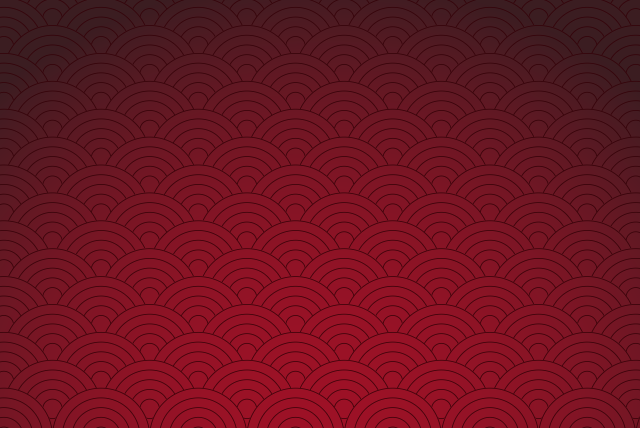
A WebGL 2 fragment shader for this pattern:

```glsl
#version 300 es
precision highp float;

uniform vec2 u_resolution;
out vec4 fragColor;

// All lengths are fractions of the canvas height.
const float RADIUS = 0.11357;
const float RINGS = 5.0;
const float ROW_STEP = 0.06518;
const int ROWS = 18;
const vec2 FIRST_CENTRE = vec2(-0.0572, -0.0205);
const float LINE_WIDTH = 0.0019;

const vec3 CRIMSON = vec3(0.615, 0.068, 0.150);
const vec3 CHARCOAL = vec3(0.230, 0.112, 0.130);
const vec3 INK = vec3(0.200, 0.000, 0.025);
const vec2 GLOW_SIZE = vec2(1.145, 1.055);

// Pixel coverage of a stroke, also valid for strokes thinner than a pixel.
float stroke(float dist, float width, float pixel) {
    float covered = 0.5 * (width + pixel) - abs(dist);
    return clamp(covered / pixel, 0.0, min(1.0, width / pixel));
}

// Offset from the nearest fan centre in a row; odd rows shift by half a period.
vec2 fanOffset(vec2 p, float row, vec2 origin, float radius, float rowStep) {
    float period = 2.0 * radius;
    vec2 q = p - origin - vec2(mod(row, 2.0) * radius, row * rowStep);
    q.x -= period * round(q.x / period);
    return q;
}

// Evenly spaced concentric circles, the last one being the outline.
float ringLines(float dist, float radius, float rings, float width, float pixel) {
    float spacing = radius / rings;
    float ring = clamp(round(dist / spacing), 1.0, rings);
    return stroke(dist - ring * spacing, width, pixel);
}

// Overlapping rows, painted from the top (back) to the bottom (front).
float waveInk(vec2 p, float pixel) {
    float ink = 0.0;
    for (int i = ROWS - 1; i >= 0; i--) {
        float dist = length(fanOffset(p, float(i), FIRST_CENTRE, RADIUS, ROW_STEP));
        float inside = clamp(0.5 + (RADIUS - dist) / pixel, 0.0, 1.0);
        float lines = ringLines(dist, RADIUS, RINGS, LINE_WIDTH, pixel);
        ink = max(ink * (1.0 - inside), lines);
    }
    return ink;
}

// Elliptical glow rising from the middle of the bottom edge.
vec3 glow(vec2 p, vec2 size, vec3 inner, vec3 outer) {
    vec2 q = p / size;
    return mix(inner, outer, min(dot(q, q), 1.0));
}

void main() {
    float pixel = 1.0 / u_resolution.y;
    vec2 p = (gl_FragCoord.xy - vec2(0.5 * u_resolution.x, 0.0)) * pixel;

    vec3 color = glow(p, GLOW_SIZE, CRIMSON, CHARCOAL);
    color = mix(color, INK, 0.9 * waveInk(p, pixel));
    fragColor = vec4(color, 1.0);
}
```
